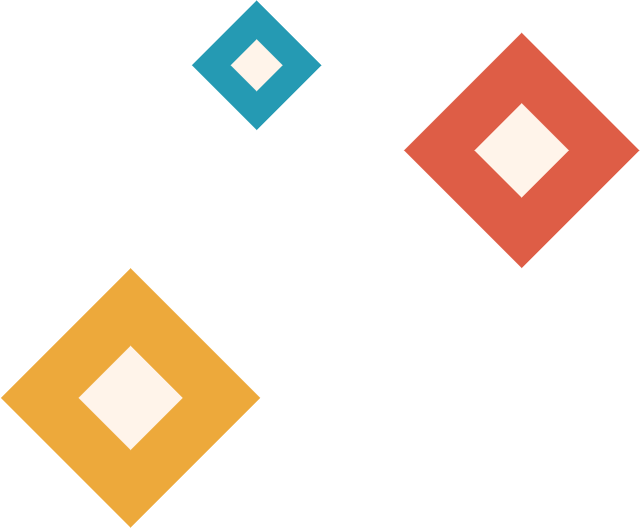
This background is drawn by a Shadertoy shader. Its source:

```glsl
// Lengths are in canvas heights
const vec3 PAPER = vec3(1.0);
const vec3 CREAM = vec3(1.0, 0.957, 0.918);
const vec3 TEAL = vec3(0.145, 0.604, 0.702);
const vec3 CORAL = vec3(0.871, 0.365, 0.275);
const vec3 AMBER = vec3(0.929, 0.663, 0.231);

// Diamonds: centre x, centre y, half diagonal
const vec3 TEAL_DIAMOND = vec3(0.4843, 0.8769, 0.1223);
const vec3 CORAL_DIAMOND = vec3(0.9843, 0.7162, 0.2220);
const vec3 AMBER_DIAMOND = vec3(0.2464, 0.2492, 0.2448);
const float HOLE_RATIO = 0.4015;

// Signed distance to the edges of a square standing on its corner
float diamondDistance(vec2 p, float halfDiagonal) {
    return (abs(p.x) + abs(p.y) - halfDiagonal) * inversesqrt(2.0);
}

// Antialiased coverage across one pixel
float coverage(float distance, float pixel) {
    return clamp(0.5 - distance / pixel, 0.0, 1.0);
}

// Coloured diamond with a cream centre
vec3 paintDiamond(vec3 base, vec2 p, vec3 diamond, vec3 tint, float pixel) {
    vec2 local = p - diamond.xy;
    float outer = diamondDistance(local, diamond.z);
    float inner = diamondDistance(local, diamond.z * HOLE_RATIO);
    vec3 color = mix(base, tint, coverage(outer, pixel));
    return mix(color, CREAM, coverage(inner, pixel));
}

void mainImage(out vec4 fragColor, in vec2 fragCoord) {
    float pixel = 1.0 / iResolution.y;
    vec2 p = fragCoord * pixel;

    vec3 color = PAPER;
    color = paintDiamond(color, p, TEAL_DIAMOND, TEAL, pixel);
    color = paintDiamond(color, p, CORAL_DIAMOND, CORAL, pixel);
    color = paintDiamond(color, p, AMBER_DIAMOND, AMBER, pixel);

    fragColor = vec4(color, 1.0);
}
```
